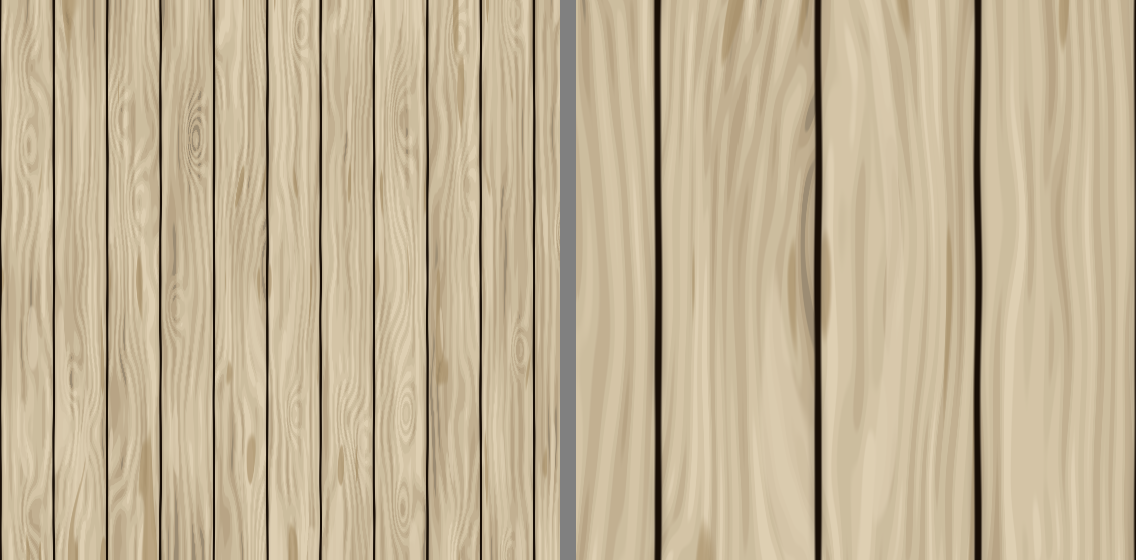
Left, the full canvas; right, a detail of the centre.
This texture is drawn by a WebGL 1 fragment shader. Its source:

```glsl
precision highp float;
// Pale vertical wooden planks with flowing grain, knots and thin dark seams.

uniform vec2 u_resolution;

// Layout, in canvas widths
const float PLANK_WIDTH = 0.0953;
const float FIRST_SEAM = 0.0008;
const float SEAM_CORE = 0.0010;
const float SEAM_EDGE = 0.0029;
const float SEAM_WOBBLE = 0.0012;

// Grain
const float RINGS_PER_PLANK = 7.0;
const float KNOT_BULGE = 2.6;
const int KNOTS = 4;
const float KNOT_CHANCE = 0.5;

// Colours
const vec3 PALE_WOOD = vec3(0.87, 0.81, 0.70);
const vec3 LIGHT_WOOD = vec3(0.83, 0.77, 0.65);
const vec3 BASE_WOOD = vec3(0.80, 0.74, 0.62);
const vec3 MID_WOOD = vec3(0.76, 0.69, 0.57);
const vec3 SHADE_WOOD = vec3(0.72, 0.645, 0.52);
const vec3 DARK_GRAIN = vec3(0.61, 0.55, 0.45);
const vec3 BROWN_STREAK = vec3(0.64, 0.54, 0.38);
const vec3 SEAM_COLOR = vec3(0.09, 0.05, 0.02);

float hash(vec2 p) {
  vec3 q = fract(vec3(p.xyx) * 0.1031);
  q += dot(q, q.yzx + 33.33);
  return fract((q.x + q.y) * q.z);
}

float noise(vec2 p) {
  vec2 cell = floor(p);
  vec2 f = fract(p);
  f = f * f * (3.0 - 2.0 * f);
  float low = mix(hash(cell), hash(cell + vec2(1.0, 0.0)), f.x);
  float high = mix(hash(cell + vec2(0.0, 1.0)), hash(cell + vec2(1.0, 1.0)), f.x);
  return mix(low, high, f.y);
}

// Soft-edged step between flat shades
float band(float tone, float edge) {
  return smoothstep(edge - 0.025, edge + 0.025, tone);
}

// Sum of elongated knots: x bends the rings, y darkens the cores
vec2 knotField(vec2 p, float plank) {
  vec2 field = vec2(0.0);
  for (int i = 0; i < KNOTS; i++) {
    vec2 key = vec2(plank * 7.0 + 3.0, float(i) * 13.0 + 5.0);
    float present = step(hash(key), KNOT_CHANCE);
    vec2 center = vec2(mix(0.2, 0.8, hash(key + 1.7)),
                       (float(i) + hash(key + 4.3)) / float(KNOTS));
    vec2 radius = vec2(0.18, 0.05) * mix(0.7, 1.25, hash(key + 8.1));
    float d = length((p - center) / radius);
    field += present * vec2(exp(-d * d), 1.0 - smoothstep(0.15, 0.45, d));
  }
  return field;
}

vec3 woodColor(vec2 p, float plank) {
  vec2 seed = vec2(plank * 37.0, plank * 11.0) + 50.0;
  float figure = mix(0.25, 1.0, hash(seed));
  vec2 knots = knotField(p, plank);

  // Growth rings, bent by slow drift, small ripples and knots
  float drift = noise(p * vec2(2.0, 4.0) + seed) - 0.5;
  float ripple = noise(p * vec2(4.0, 13.0) + seed + 9.0) - 0.5;
  float rings = p.x * RINGS_PER_PLANK + figure * (4.5 * drift + 1.1 * ripple)
              + KNOT_BULGE * knots.x;
  float wave = sin(6.28318 * rings);

  // Long fibres and broad patches vary the ring tone
  float fibre = noise(vec2(p.x * 15.0 + ripple * figure, p.y * 4.0) + seed + 21.0);
  float patches = noise(vec2(p.x * 3.0 + drift, p.y * 5.0) + seed + 33.0);
  float contrast = mix(0.09, 0.20, noise(p * vec2(3.0, 6.0) + seed + 45.0));
  float tone = 0.5 + contrast * wave + 0.5 * (fibre - 0.5) + 0.32 * (patches - 0.5);
  tone += 0.08 * (hash(seed + 2.0) - 0.5) - 0.16 * knots.y;

  vec3 color = mix(DARK_GRAIN, SHADE_WOOD, band(tone, 0.14));
  color = mix(color, MID_WOOD, band(tone, 0.29));
  color = mix(color, BASE_WOOD, band(tone, 0.45));
  color = mix(color, LIGHT_WOOD, band(tone, 0.59));
  color = mix(color, PALE_WOOD, band(tone, 0.75));

  // Occasional pale and brown streaks
  float pale = noise(vec2(p.x * 6.0 + 2.0 * drift, p.y * 5.0) + seed + 57.0);
  float brown = noise(vec2(p.x * 6.0 + 3.0 * drift, p.y * 6.0) + seed + 71.0);
  color = mix(color, PALE_WOOD, 0.65 * band(pale, 0.84));
  return mix(color, BROWN_STREAK, 0.6 * band(brown, 0.89));
}

void main() {
  vec2 uv = gl_FragCoord.xy / u_resolution;
  float pixel = 1.0 / u_resolution.x;

  // Plank index and position across the plank
  float across = (uv.x - FIRST_SEAM) / PLANK_WIDTH;
  float seam = floor(across + 0.5);
  float wobble = SEAM_WOBBLE * (noise(vec2(seam * 17.0 + 40.0, uv.y * 14.0)) - 0.5);
  across += wobble / PLANK_WIDTH;
  float plank = floor(across);
  vec3 color = woodColor(vec2(across - plank, uv.y), plank);

  // Worn plank edges and the dark gap, uneven in thickness
  float gap = abs(across - seam) * PLANK_WIDTH;
  float wear = noise(vec2(seam * 23.0 + 70.0, uv.y * 22.0));
  color = mix(color, DARK_GRAIN, 0.45 * wear * (1.0 - smoothstep(0.003, 0.007, gap)));
  float core = SEAM_CORE * mix(0.8, 1.3, wear);
  float edge = max(SEAM_EDGE, core + pixel);
  color = mix(SEAM_COLOR, color, smoothstep(core, edge, gap));

  gl_FragColor = vec4(color, 1.0);
}
```
